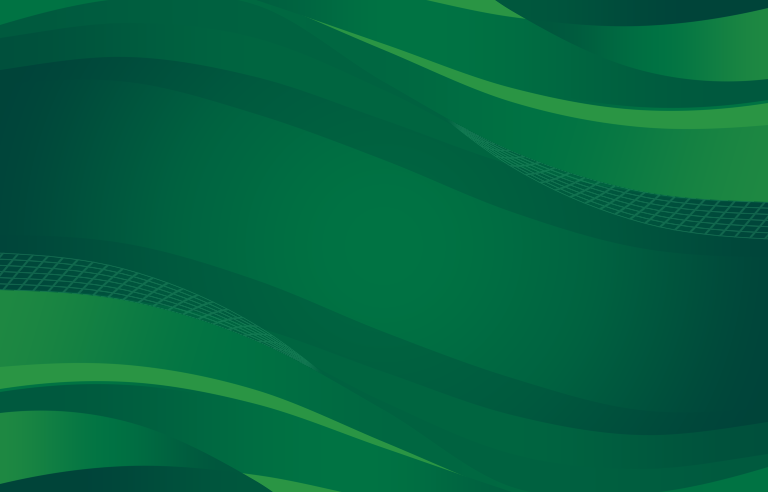
Write a WebGL 1 fragment shader that draws this background.

```glsl
precision highp float;
uniform vec2 u_resolution;

#define SIZE vec2(768.0, 492.0)
#define KNOT_STEP 128.0
#define GLOW_RADIUS 430.0
#define MESH_ROWS 6.0
#define MESH_SPACING 15.0
#define MESH_ALPHA 0.34
#define DEEP vec3(0.0, 0.265, 0.225)
#define FOREST vec3(0.0, 0.375, 0.25)
#define EMERALD vec3(0.0, 0.45, 0.262)
#define LEAF vec3(0.12, 0.535, 0.26)
#define LIME vec3(0.165, 0.585, 0.265)
#define MESH_COLOR vec3(0.2, 0.62, 0.44)

// Catmull-Rom weight of a knot at distance t
float knotWeight(float t) {
  t = abs(t);
  if (t < 1.0) return 1.0 + t * t * (1.5 * t - 2.5);
  if (t < 2.0) return 2.0 + t * (-4.0 + t * (2.5 - 0.5 * t));
  return 0.0;
}

// Height of a wave through nine evenly spaced knots, the first one left of the canvas
float wave(float x, mat3 knots) {
  float s = x / KNOT_STEP + 1.0;
  float y = 0.0;
  for (int i = 0; i < 3; i++) {
    for (int j = 0; j < 3; j++) {
      y += knots[i][j] * knotWeight(s - float(3 * i + j));
    }
  }
  return y;
}

// Smooth coverage of the area above an edge, with y pointing down
float above(float y, float edge, float pixel) {
  return smoothstep(-0.7 * pixel, 0.7 * pixel, edge - y);
}

// Coverage of a thin line; period is its spacing in canvas units
float gridLine(float phase, float period, float pixel) {
  float d = abs(fract(phase + 0.5) - 0.5) * period;
  return 1.0 - smoothstep(0.2, 0.5 + 0.6 * pixel, d);
}

void main() {
  float pixel = SIZE.x / u_resolution.x;
  vec2 p = gl_FragCoord.xy / u_resolution * SIZE;
  p.y = SIZE.y - p.y;

  // Half-turn symmetry about the centre
  vec2 fromCentre = p - 0.5 * SIZE;
  if (fromCentre.y > 0.2 * fromCentre.x) p = SIZE - p;
  float x = p.x;
  float y = p.y;

  // Central glow
  float r = length(fromCentre) / GLOW_RADIUS;
  vec3 color = mix(EMERALD, FOREST, smoothstep(0.05, 0.65, r));
  color = mix(color, DEEP, smoothstep(0.45, 0.98, r));

  // Soft translucent waves
  float shadow = wave(x, mat3(100, 84, 82, 114, 160, 212, 248, 257, 250));
  float veil = wave(x, mat3(95, 70, 57, 77, 120, 165, 192, 200, 198));
  float fold = wave(x, mat3(60, 38, 23, 38, 90, 154, 193, 203, 201));
  color = mix(color, DEEP, 0.3 * above(y, shadow, pixel));
  vec3 veilColor = mix(vec3(0.0, 0.315, 0.235), vec3(0.0, 0.395, 0.252), smoothstep(0.0, 260.0, x));
  color = mix(color, veilColor, above(y, veil, pixel));
  color = mix(color, FOREST, 0.6 * above(y, fold, pixel));

  // Woven mesh under the main panel
  float panel = wave(x, mat3(75, 25, -2, 5, 82, 151, 191, 202, 200));
  float meshEdge = wave(x, mat3(-60, -60, -60, -40, 68, 167, 222, 239, 235));
  float depth = max(meshEdge - panel, 0.01);
  float t = (y - panel) / depth;
  float rows = gridLine(t * MESH_ROWS, depth / MESH_ROWS, pixel);
  float strands = gridLine(x / MESH_SPACING + 2.0 * t, 0.5 * MESH_SPACING, pixel);
  float inMesh = above(y, meshEdge + 0.5, pixel) * step(panel, y) * smoothstep(1.0, 6.0, depth);
  color = mix(color, MESH_COLOR, MESH_ALPHA * inMesh * max(rows, strands));

  // Main panel
  vec3 panelColor = mix(EMERALD, vec3(0.0, 0.405, 0.254), smoothstep(40.0, 330.0, x));
  panelColor = mix(panelColor, EMERALD, smoothstep(370.0, 560.0, x));
  panelColor = mix(panelColor, LEAF, smoothstep(520.0, 800.0, x + 0.3 * (y - 150.0)));
  color = mix(color, panelColor, above(y, panel, pixel));

  // Bright stripe and the ribbon over it
  float stripe = wave(x, mat3(-90, -70, -50, -4, 50, 102, 127, 125, 105));
  float ribbon = wave(x, mat3(-80, -60, -40, 0, 44, 88, 110, 103, 70));
  color = mix(color, LIME, above(y, stripe, pixel));
  vec3 ribbonColor = mix(FOREST, EMERALD, smoothstep(250.0, 400.0, x));
  ribbonColor = mix(ribbonColor, vec3(0.0, 0.35, 0.243), smoothstep(430.0, 720.0, x));
  float rim = smoothstep(560.0, 660.0, x) * (1.0 - above(y, ribbon - 3.0, pixel));
  ribbonColor = mix(ribbonColor, EMERALD, rim);
  color = mix(color, ribbonColor, above(y, ribbon, pixel));

  // Corner swoosh, its lime tip and the dark cap
  float swoosh = above(y, wave(x, mat3(-99, -99, -99, -99, -80, 11, 70, 79, 40)), pixel);
  float cap = above(y, wave(x, mat3(-60, -50, -40, -32, -9, 17, 26, 8, -35)), pixel);
  vec3 swooshColor = mix(vec3(0.0, 0.34, 0.24), EMERALD, smoothstep(540.0, 670.0, x));
  swooshColor = mix(swooshColor, LEAF, smoothstep(650.0, 775.0, x));
  vec3 capColor = mix(vec3(0.0, 0.34, 0.24), DEEP, smoothstep(520.0, 700.0, x));
  color = mix(color, LIME, cap);
  color = mix(color, mix(swooshColor, capColor, cap), swoosh);

  gl_FragColor = vec4(color, 1.0);
}
```
